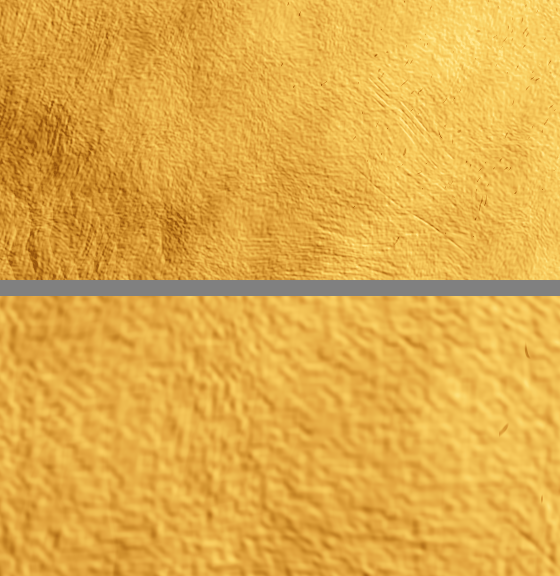
Top: the whole. Bottom: its middle third, enlarged.
Write a Shadertoy shader that draws this texture.

```glsl
// Hand-brushed gold plaster: brush strokes in several directions, lumps and
// scratches form a height field that is lit from the upper right.
// The resulting tone picks a colour from a dark-to-bright gold ramp.

#define RELIEF 7.0          // contrast of the lit surface
#define LIGHT_STEP 0.0048   // distance between the two height samples
#define STROKE_FREQ 80.0    // bristle marks per canvas height
#define STROKE_STRETCH 0.14 // frequency along a stroke relative to across
#define GRAIN_FREQ 112.0    // fine surface grain
#define LUMP_FREQ 26.0      // coarse plaster lumps
#define BLOTCH 1.7          // strength of soft large-scale shading
#define FLECK_DEPTH 2.6     // darkness of the small pits

float hash(vec2 p) {
    vec3 q = fract(p.xyx * 0.1031);
    q += dot(q, q.yzx + 33.33);
    return fract((q.x + q.y) * q.z);
}

float noise(vec2 p) {
    vec2 i = floor(p), f = fract(p);
    f = f * f * (3.0 - 2.0 * f);
    return mix(mix(hash(i), hash(i + vec2(1, 0)), f.x),
               mix(hash(i + vec2(0, 1)), hash(i + vec2(1, 1)), f.x), f.y);
}

// Cellular noise: distance to the nearest scattered point
float cells(vec2 p) {
    vec2 id = floor(p);
    float nearest = 4.0;
    for (int y = -1; y <= 1; y++)
    for (int x = -1; x <= 1; x++) {
        vec2 c = id + vec2(x, y);
        vec2 d = c + vec2(hash(c), hash(c + 71.7)) - p;
        nearest = min(nearest, dot(d, d));
    }
    return sqrt(nearest);
}

// Coordinates along and across a direction
vec2 alongAcross(vec2 p, float angle) {
    vec2 dir = vec2(cos(angle), sin(angle));
    return vec2(dot(p, dir), dot(p, vec2(-dir.y, dir.x)));
}

float strokes(vec2 p, float angle) {
    vec2 q = alongAcross(p, angle) * STROKE_FREQ * vec2(STROKE_STRETCH, 1.0) + 200.0;
    return 0.55 * noise(q) + 0.4 * noise(q * vec2(2.1, 1.6) + 37.0)
         + 0.5 * noise(q * vec2(0.6, 0.4) + 83.0);
}

float spot(vec2 p, vec2 centre, vec2 radius) {
    vec2 d = (p - centre) / radius;
    return exp(-dot(d, d));
}

float groove(vec2 p, vec2 a, vec2 b, float width) {
    vec2 ab = b - a;
    float t = clamp(dot(p - a, ab) / dot(ab, ab), 0.0, 1.0);
    float d = length(p - a - ab * t) / width;
    return exp(-d * d);
}

float height(vec2 p) {
    vec2 bend = vec2(noise(p * 7.0 + 50.0), noise(p * 7.0 + 90.0)) - 0.5;
    vec2 w = p + 0.035 * bend;
    float left = 1.0 - smoothstep(0.25, 1.15, p.x);
    float low = 1.0 - smoothstep(0.1, 0.75, p.y);

    // Brush strokes, each direction in its own region
    float h = 0.9 * left * strokes(w, 1.18);
    h += 0.8 * spot(p, vec2(0.85, 0.95), vec2(0.42, 0.35)) * strokes(w, 0.9);
    h += 0.95 * spot(p, vec2(1.25, 0.1), vec2(0.42, 0.27)) * strokes(w, -0.12);
    h += 0.65 * spot(p, vec2(1.5, 0.5), vec2(0.35, 0.4)) * strokes(w, -0.78);
    h += 0.55 * smoothstep(1.4, 1.9, p.x) * strokes(w, 1.0);

    // Upright lumps, strongest at the lower left, and grain everywhere
    float lump = cells(w * LUMP_FREQ * vec2(1.0, 0.5) + 100.0);
    h -= (0.2 + 0.65 * left * low) * lump * lump;
    h += 1.4 * noise(w * 12.0 * vec2(1.0, 0.6) + 30.0) * (0.4 + left * low);
    h += 0.4 * noise(w * GRAIN_FREQ + 300.0) + 0.4 * noise(w * GRAIN_FREQ * 0.5);

    // Broken parallel scratches and one long crease
    vec2 s = p + 0.009 * bend;
    float wear = smoothstep(0.25, 0.7, noise(p * 22.0 + 60.0));
    for (int i = 0; i < 4; i++) {
        float k = float(i);
        vec2 shift = vec2(0.017, 0.012) * k + 0.05 * vec2(1, -1) * hash(vec2(k, 3.0));
        h -= 0.32 * wear * groove(s, vec2(1.28, 0.71) + shift, vec2(1.55, 0.42) + shift, 0.0035);
    }
    h -= 0.3 * (0.4 + wear) * groove(w, vec2(1.26, 0.4), vec2(1.68, 0.08), 0.004);
    return h;
}

// Sparse dark pits of mixed size, longer than wide, gathered on the right
float flecks(vec2 p) {
    vec2 w = p + 0.07 * vec2(noise(p * 9.0), noise(p * 9.0 + 40.0)) + 0.016 * noise(p * 60.0);
    vec2 q = alongAcross(w, 1.15) * vec2(21.0, 62.0) + 150.0;
    vec2 id = floor(q);
    vec2 centre = 0.5 + 0.4 * (vec2(hash(id + 5.0), hash(id + 19.0)) - 0.5);
    float size = mix(0.14, 0.3, hash(id + 33.0));
    float mark = 1.0 - smoothstep(0.3 * size, size, length(fract(q) - centre));
    float density = 0.2 * smoothstep(0.9, 1.8, p.x) * smoothstep(0.05, 0.5, p.y);
    return mark * step(1.0 - density, hash(id));
}

vec3 gold(float tone) {
    vec3 ramp[8] = vec3[8](
        vec3(0.60, 0.34, 0.05), vec3(0.73, 0.47, 0.11), vec3(0.82, 0.57, 0.18),
        vec3(0.89, 0.65, 0.25), vec3(0.93, 0.73, 0.31), vec3(0.97, 0.79, 0.36),
        vec3(0.98, 0.84, 0.42), vec3(1.00, 0.90, 0.54));
    float t = clamp(tone + 1.0, 0.0, 6.999);
    int i = int(t);
    return mix(ramp[i], ramp[i + 1], fract(t));
}

void mainImage(out vec4 fragColor, in vec2 fragCoord) {
    vec2 p = fragCoord / iResolution.y;

    // Broad shading: dim lower left, glowing upper right
    float tone = 0.6 + 1.35 * p.x + 0.85 * p.y;
    tone += 1.2 * spot(p, vec2(1.75, 0.95), vec2(0.75, 0.5));
    tone -= 0.8 * groove(p, vec2(0.0, 0.55), vec2(0.65, 0.2), 0.12);

    // Soft streaky blotches at two sizes
    vec2 streak = alongAcross(p, 0.95);
    tone += BLOTCH * (noise(streak * vec2(2.5, 5.0) + 20.0) - 0.5);
    tone += 0.7 * BLOTCH * (noise(streak * vec2(7.0, 15.0) + 70.0) - 0.5);

    // Slope towards the light
    vec2 toLight = normalize(vec2(0.75, 0.66)) * LIGHT_STEP;
    tone += RELIEF * (height(p) - height(p + toLight));
    tone -= FLECK_DEPTH * flecks(p);

    fragColor = vec4(gold(tone), 1.0);
}
```
